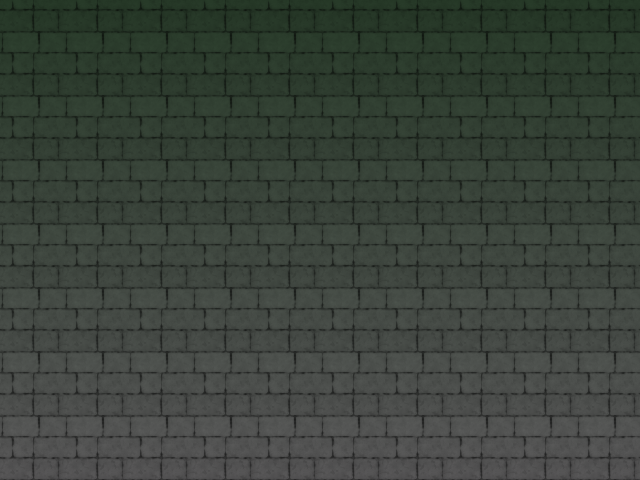
Give the GLSL for this texture, as a Shadertoy shader.

```glsl
#define TILES_ACROSS 10.0
#define COURSE_EDGES vec2(0.345, 0.675)
#define JOINT_HALF_WIDTH 0.008
#define CORNER_RADIUS 0.035
#define EDGE_WOBBLE 0.013
#define JOINT_SHADE 0.62
#define JOINT_FADE 0.32
#define HALO_DEPTH 0.13
#define MOTTLE 0.17
#define BOTTOM_COLOR vec3(0.328, 0.324, 0.327)
#define TOP_COLOR vec3(0.142, 0.212, 0.146)

vec2 hash2(vec2 p) {
    vec3 q = fract(p.xyx * vec3(0.1031, 0.1030, 0.0973));
    q += dot(q, q.yzx + 33.33);
    return fract((q.xx + q.yz) * q.zy);
}

float cornerSlope(vec2 cell, vec2 corner, vec2 offset, float period) {
    vec2 wrapped = mod(cell + corner, period);
    float angle = 6.2832 * hash2(wrapped + period * 3.7).x;
    return dot(vec2(cos(angle), sin(angle)), offset - corner);
}

// Gradient noise that wraps once per tile
float tileNoise(vec2 p, float period) {
    p *= period;
    vec2 cell = floor(p), f = p - cell;
    vec2 s = f * f * f * (f * (f * 6.0 - 15.0) + 10.0);
    vec2 e = vec2(1.0, 0.0);
    float low = mix(cornerSlope(cell, e.yy, f, period), cornerSlope(cell, e.xy, f, period), s.x);
    float high = mix(cornerSlope(cell, e.yx, f, period), cornerSlope(cell, e.xx, f, period), s.x);
    return mix(low, high, s.y);
}

float tileFbm(vec2 p) {
    float sum = 0.0, weight = 0.5, period = 6.0;
    for (int i = 0; i < 4; i++) {
        sum += weight * tileNoise(p, period);
        weight *= 0.65;
        period *= 2.0;
    }
    return sum;
}

float roundedBox(vec2 p, vec2 halfSize, float radius) {
    vec2 q = abs(p) - halfSize + radius;
    return length(max(q, 0.0)) + min(max(q.x, q.y), 0.0) - radius;
}

void mainImage(out vec4 fragColor, in vec2 fragCoord) {
    vec2 p = fragCoord / iResolution.x * TILES_ACROSS;
    float pixel = TILES_ACROSS / iResolution.x;

    // Three courses per tile, the lowest a little taller
    float y = fract(p.y);
    float course = step(COURSE_EDGES.x, y) + step(COURSE_EDGES.y, y);
    vec2 span = course < 0.5 ? vec2(0.0, COURSE_EDGES.x)
              : course < 1.5 ? COURSE_EDGES
                             : vec2(COURSE_EDGES.y, 1.0);

    // Each course has its own pair of upright joints
    vec2 joints = course < 0.5 ? vec2(0.523, 0.912)
                : course < 1.5 ? vec2(0.198, 0.524)
                               : vec2(0.038, 0.610);
    float along = fract(p.x - joints.x);
    float split = joints.y - joints.x;
    float second = step(split, along);
    float width = mix(split, 1.0 - split, second);
    float height = span.y - span.x;
    vec2 local = vec2(along - second * split - 0.5 * width, y - 0.5 * (span.x + span.y));

    // Block outline with worn edges
    vec2 halfSize = 0.5 * vec2(width, height) - JOINT_HALF_WIDTH;
    float wear = tileNoise(p, 9.0) + 0.6 * tileNoise(p, 21.0);
    float dist = roundedBox(local, halfSize, CORNER_RADIUS) + EDGE_WOBBLE * wear;
    float soft = max(0.55 * pixel, 0.008);
    float face = 1.0 - smoothstep(-soft, soft, dist);

    // Stone tone, blotches, pits and fine streaks
    float tone = 1.015 + 0.024 * course + 0.03 * (hash2(vec2(course, second) + 7.0).x - 0.5);
    float blotches = tileFbm(p);
    float pits = smoothstep(0.12, 0.42, tileNoise(p + 0.37, 11.0) + 0.5 * tileNoise(p, 23.0));
    float streaks = 1.0 - smoothstep(0.0, 0.10, abs(tileNoise(p + 0.4 * blotches, 6.0)));
    float stone = tone + MOTTLE * blotches + 0.02 * streaks;
    stone -= pits * mix(0.09, 0.03, 0.5 * course);

    // Uneven dark halo beside the joints and a faint lit upper rim
    stone -= HALO_DEPTH * (1.0 + 0.8 * wear) * exp(min(dist, 0.0) / 0.022);
    float rim = smoothstep(-0.07, -0.035, dist) * (1.0 - smoothstep(-0.035, -0.01, dist));
    stone += 0.03 * rim * smoothstep(0.0, 0.5 * height, local.y);

    // Joints fade where the blocks nearly touch
    float joint = JOINT_SHADE - JOINT_FADE * wear;
    float shade = mix(joint, stone, face);
    vec3 tint = mix(BOTTOM_COLOR, TOP_COLOR, fragCoord.y / iResolution.y);
    fragColor = vec4(tint * shade, 1.0);
}
```
